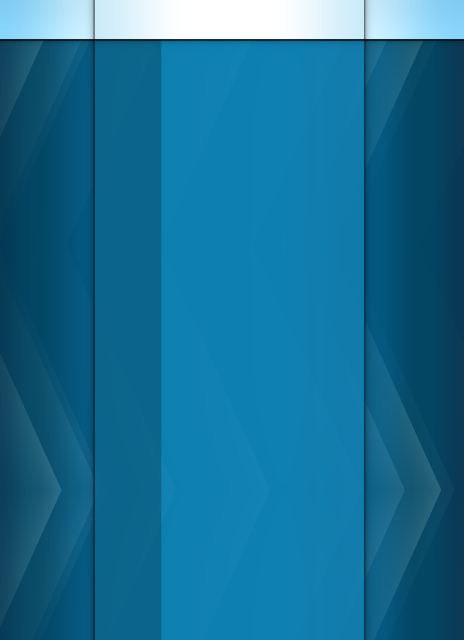
A WebGL 2 fragment shader for this background:

```glsl
#version 300 es
precision highp float;
// Blue page backdrop: nested, vertically repeating chevrons glow over a dark
// gradient. A translucent centre panel, a shaded strip and a pale header bar
// lie on top, with thin shadowed seams. Lengths are in canvas heights.
uniform vec2 u_resolution;
out vec4 fragColor;

const float PANEL_LEFT = 0.1475;
const float PANEL_RIGHT = 0.5710;
const float HEADER_BASE = 0.9378;

float stepAA(float edge, float x) {
    float w = 0.6 / u_resolution.y;
    return smoothstep(edge - w, edge + w, x);
}

// Dark sides rising to a clearer blue behind the panel
vec3 backdrop(float x) {
    vec3 edgeBlue = vec3(0.015, 0.22, 0.33);
    vec3 deepBlue = vec3(0.005, 0.27, 0.385);
    vec3 innerBlue = vec3(0.01, 0.345, 0.505);
    vec3 c = mix(edgeBlue, deepBlue, smoothstep(0.0, 0.05, x));
    c = mix(c, innerBlue, smoothstep(0.05, 0.145, x));
    c = mix(c, deepBlue, smoothstep(0.585, 0.66, x));
    return mix(c, vec3(0.04, 0.215, 0.325), smoothstep(0.67, 0.727, x));
}

// Light behind a right-pointing arrow edge, strongest near its tip
float chevron(vec2 p, float tipX, float reach) {
    const float period = 0.7656;
    float dy = abs(mod(p.y - 0.2344 + 0.5 * period, period) - 0.5 * period);
    float inside = tipX - 0.45 * dy - p.x;
    float fade = 0.92 * exp(-dy * dy * 22.0) + 0.08;
    return stepAA(0.0, inside) * exp(-max(inside, 0.0) / reach) * fade;
}

vec3 chevrons(vec2 p) {
    const float tips[10] = float[10](0.0964, 0.156, 0.169, 0.276, 0.423,
                                     0.568, 0.634, 0.691, 0.712, 0.829);
    const float power[10] = float[10](1.0, 0.45, 0.35, 0.7, 0.9,
                                      0.45, 0.6, 1.1, 0.25, 0.3);
    float light = 0.0;
    for (int i = 0; i < 10; i++)
        light += power[i] * chevron(p, tips[i], 0.055);
    return light * vec3(0.125, 0.105, 0.085);
}

// Pale blue bar, white in the middle of the panel
vec3 header(vec2 p, float inPanel) {
    float offset = abs(p.x - 0.36);
    vec3 skyBlue = vec3(0.50, 0.80, 0.945);
    vec3 paleBlue = vec3(0.79, 0.92, 0.975);
    vec3 side = mix(paleBlue, skyBlue, smoothstep(0.20, 0.36, offset));
    side += 0.04 * smoothstep(1.0, HEADER_BASE, p.y);
    vec3 centre = mix(vec3(1.0), paleBlue, smoothstep(0.06, 0.225, offset));
    return mix(side, centre, inPanel);
}

void main() {
    vec2 p = gl_FragCoord.xy / u_resolution * vec2(0.7266, 1.0);
    float inPanel = stepAA(PANEL_LEFT, p.x) * (1.0 - stepAA(PANEL_RIGHT, p.x));
    float inHeader = stepAA(HEADER_BASE, p.y);

    vec3 color = backdrop(p.x) + chevrons(p);

    // Translucent panel with its darker strip
    vec3 tint = mix(vec3(0.06, 0.53, 0.73), vec3(0.075, 0.505, 0.70),
                    smoothstep(0.44, 0.57, p.x));
    vec3 panel = mix(color, tint, 0.83);
    panel *= mix(0.785, 1.0, stepAA(0.2526, p.x));
    color = mix(color, panel, inPanel);

    // Soft shade cast below the header
    float below = max(HEADER_BASE - p.y, 0.0);
    color *= 1.0 - 0.3 * exp(-below / 0.004);
    color = mix(color, header(p, inPanel), inHeader);

    // Seams: shade falls outward from the panel, with a thin dark line
    float seam = min(abs(p.x - PANEL_LEFT), abs(p.x - PANEL_RIGHT));
    color *= 1.0 - 0.32 * (1.0 - inPanel) * exp(-seam / 0.0045);
    color *= 1.0 - 0.45 * (1.0 - smoothstep(0.0003, 0.0019, seam));
    float rule = abs(p.y - HEADER_BASE);
    color *= 1.0 - 0.82 * (1.0 - smoothstep(0.0005, 0.0021, rule));

    fragColor = vec4(clamp(color, 0.0, 1.0), 1.0);
}
```
